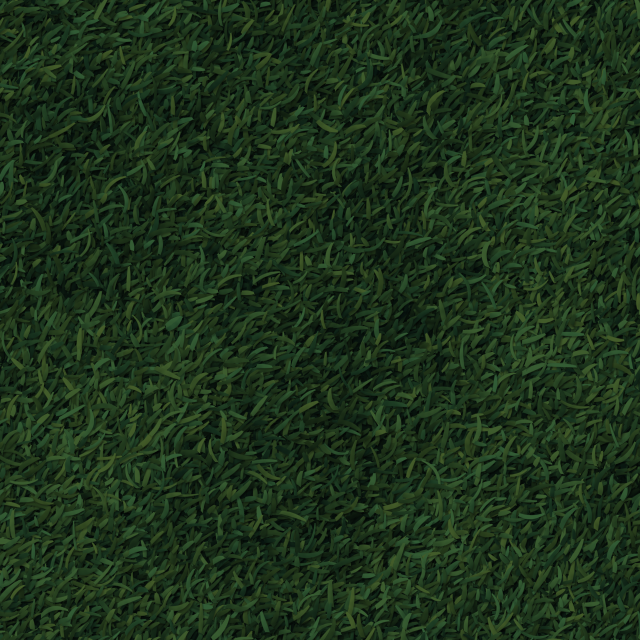
This texture is drawn by a WebGL 2 fragment shader. Its source:

```glsl
#version 300 es
precision highp float;
// Dense lawn seen from above: layered, short, leaning grass blades over dark gaps.

uniform vec2 u_resolution;
out vec4 fragColor;

// Layout, in canvas heights
const int   LAYERS      = 15;
const float CELL        = 0.026;
const vec2  HALF_LENGTH = vec2(0.008, 0.024);    // shortest, longest
const vec2  HALF_WIDTH  = vec2(0.0019, 0.0042);  // thinnest, widest
const float SOFTNESS    = 0.0011;
const float BEND        = 16.0;

// Direction, in radians
const float LEAN        = 0.85;
const float LEAN_SPREAD = 1.5;
const float LEAN_SWAY   = 0.7;

// Tone
const float HEIGHT_GAIN   = 0.64;
const float BLADE_VARIETY = 0.62;
const float PATCH_GAIN    = 0.22;
const float SHADOW        = 0.30;
const float PALE_SHARE    = 0.03;
const vec2  SHADOW_OFFSET = vec2(0.0014, -0.0022);

// Colours
const vec3 GAP_COLOR    = vec3(0.030, 0.072, 0.050);
const vec3 SHADE_COLOR  = vec3(0.070, 0.140, 0.080);
const vec3 BLADE_COLOR  = vec3(0.132, 0.232, 0.122);
const vec3 LIGHT_COLOR  = vec3(0.235, 0.360, 0.188);
const vec3 OLIVE_TINT   = vec3(1.14, 1.00, 0.84);
const vec3 BLUISH_TINT  = vec3(0.82, 1.00, 1.12);

vec3 hash3(vec3 p) {
    p = fract(p * vec3(0.1031, 0.1030, 0.0973));
    p += dot(p, p.yxz + 33.33);
    return fract((p.xxy + p.yxx) * p.zyx);
}

vec2 gradientAt(vec2 cell) {
    float a = 6.2832 * hash3(vec3(cell, 7.0)).x;
    return vec2(cos(a), sin(a));
}

float gradientNoise(vec2 p) {
    vec2 i = floor(p), f = p - i;
    vec2 w = f * f * f * (f * (f * 6.0 - 15.0) + 10.0);
    vec2 e = vec2(1.0, 0.0);
    float a = dot(gradientAt(i), f);
    float b = dot(gradientAt(i + e.xy), f - e.xy);
    float c = dot(gradientAt(i + e.yx), f - e.yx);
    float d = dot(gradientAt(i + e.xx), f - e.xx);
    return mix(mix(a, b, w.x), mix(c, d, w.x), w.y);
}

mat2 rotation(float a) {
    float c = cos(a), s = sin(a);
    return mat2(c, -s, s, c);
}

// Signed distance to a bent, tapering strip with blunt ends; q.x runs along it
float bladeDistance(vec2 q, vec2 halfSize, float bend) {
    q.y += bend * q.x * q.x;
    float along = clamp(q.x / halfSize.x, -1.0, 1.0);
    float width = halfSize.y * (1.0 - 0.35 * along * along - 0.2 * along);
    return max(abs(q.y) - width, abs(q.x) + 0.4 * q.y - halfSize.x);
}

vec3 toneColor(float t) {
    vec3 c = mix(GAP_COLOR, SHADE_COLOR, smoothstep(0.0, 0.28, t));
    c = mix(c, BLADE_COLOR, smoothstep(0.2, 0.6, t));
    return mix(c, LIGHT_COLOR, smoothstep(0.5, 1.0, t));
}

void main() {
    vec2 uv = gl_FragCoord.xy / u_resolution.y;
    float soft = max(SOFTNESS, 0.75 / u_resolution.y);

    // Broad patches, a lighter lower edge and fine mottling
    float patches = gradientNoise(uv * 3.0 + 4.0) + 0.6 * gradientNoise(uv * 8.0 + 21.0);
    float ground = PATCH_GAIN * patches + 0.08 * (0.5 - uv.y);
    float mottle = 0.1 * gradientNoise(uv * 110.0);
    float lean = LEAN + LEAN_SWAY * gradientNoise(uv * 3.5 + 11.0);

    vec3 color = GAP_COLOR;
    for (int layer = 0; layer < LAYERS; layer++) {
        float id = float(layer);
        float height = (id + 1.0) / float(LAYERS);
        vec2 grid = rotation(id * 0.7) * uv / CELL + 50.0 + id * vec2(0.37, 0.61);
        mat2 toCanvas = rotation(-id * 0.7);

        for (int n = 0; n < 9; n++) {
            vec2 cell = floor(grid) + vec2(n % 3 - 1, n / 3 - 1);
            vec3 place = hash3(vec3(cell, id + 1.3));
            vec2 offset = toCanvas * (grid - cell - place.xy) * CELL;
            if (length(offset) > HALF_LENGTH.y + 0.006) continue;

            vec3 form = hash3(vec3(cell + 19.0, id + 31.7));
            vec3 look = hash3(vec3(cell + 43.0, id + 67.1));
            float angle = lean + LEAN_SPREAD * (place.z + form.x - 1.0);
            vec2 halfSize = vec2(mix(HALF_LENGTH.x, HALF_LENGTH.y, form.y * form.y),
                                 mix(HALF_WIDTH.x, HALF_WIDTH.y, form.z));
            float bend = BEND * (look.z * 2.0 - 1.0);
            mat2 turn = rotation(angle);
            vec2 q = turn * offset;

            // Soft shadow on the blades below
            float shade = bladeDistance(turn * (offset - SHADOW_OFFSET), halfSize, bend);
            color *= 1.0 - SHADOW * (1.0 - smoothstep(-0.002, 0.0025, shade));

            // Blade: brighter toward the tip and along one side
            float along = q.x / halfSize.x;
            float side = clamp((q.y + bend * q.x * q.x) / halfSize.y, -1.0, 1.0);
            float tone = HEIGHT_GAIN * height + BLADE_VARIETY * (look.x - 0.5)
                       + 0.10 * along + 0.05 * side + ground + mottle
                       + 0.25 * step(1.0 - PALE_SHARE, form.x);
            vec3 blade = toneColor(tone) * mix(OLIVE_TINT, BLUISH_TINT, look.y);
            float d = bladeDistance(q, halfSize, bend);
            color = mix(color, blade, 1.0 - smoothstep(-soft, soft, d));
        }
    }
    fragColor = vec4(color, 1.0);
}
```
